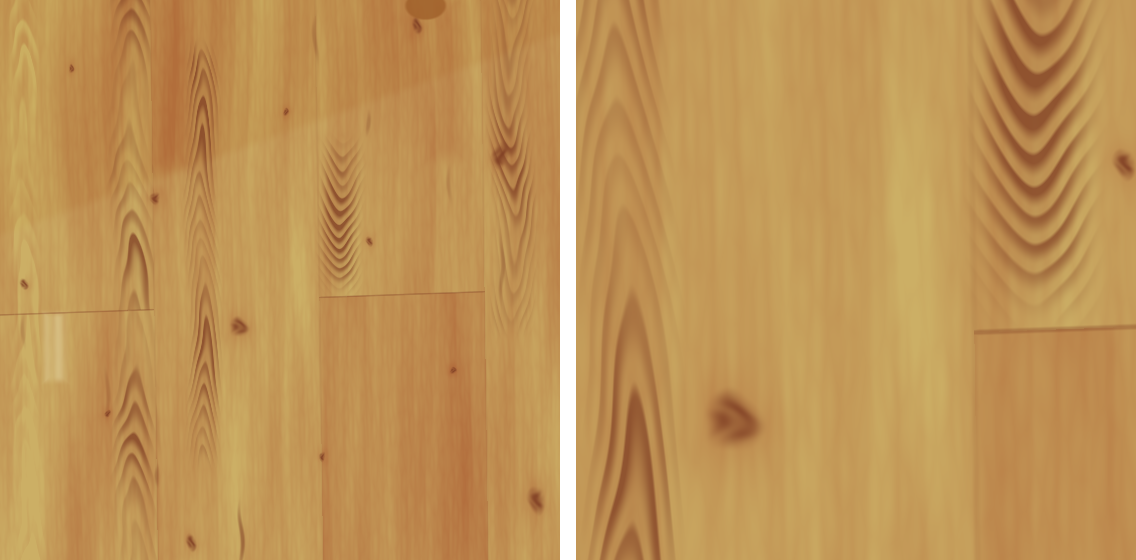
Left: the whole. Right: its middle third, enlarged.
Reproduce this texture procedurally as a Shadertoy shader.

```glsl
// Worn pine floor: wide upright boards with butt joints, arched grain and knots.
// Layered sines make the fibres, bent sawtooth rings make the cathedral grain,
// and soft shapes add the knots, cracks, stains and reflected light.

const vec3 RED_PINE  = vec3(0.720, 0.480, 0.270);
const vec3 GOLD_PINE = vec3(0.790, 0.660, 0.380);
const vec3 RESIN     = vec3(0.500, 0.245, 0.140);
const vec3 STAIN     = vec3(0.630, 0.380, 0.170);
const vec3 GLARE     = vec3(0.860, 0.780, 0.550);
const float BOARD_WIDTH = 0.295;
const int KNOT_COUNT = 13;
const int CRACK_COUNT = 8;

float hash(float n) {
    return fract(sin(n * 91.17 + 3.1) * 4375.85);
}

// Upright fibres: each sine is bent by the ones before it.
float fibres(vec2 p, float seed) {
    float sum = 0.0, amplitude = 0.54, frequency = 21.0;
    for (int i = 0; i < 6; i++) {
        float sway = 1.4 * sin(p.y * (3.0 + 2.3 * float(i)) + seed * 1.7);
        sum += amplitude * sin(p.x * frequency + seed + sway + 1.8 * sum);
        frequency *= 2.05;
        amplitude *= 0.69;
        seed += 2.4;
    }
    return sum;
}

// Cellular pores: signed difference of the two nearest cell points.
float pores(vec2 p) {
    vec2 cell = floor(p);
    float nearest = 4.0, second = 4.0;
    for (int i = 0; i < 9; i++) {
        vec2 c = cell + vec2(i % 3 - 1, i / 3 - 1);
        float id = mod(c.x * 17.3 + c.y * 59.7, 613.0);
        float d = length(c + vec2(hash(id), hash(id + 7.7)) - p);
        second = min(second, max(nearest, d));
        nearest = min(nearest, d);
    }
    return second - nearest - 0.32;
}

float softBox(vec2 p, vec2 centre, vec2 halfSize, float blur) {
    vec2 d = abs(p - centre) - halfSize;
    return 1.0 - smoothstep(-blur, blur, max(d.x, d.y));
}

float softEllipse(vec2 p, vec2 centre, vec2 radius, float blur) {
    return 1.0 - smoothstep(1.0 - blur, 1.0 + blur, length((p - centre) / radius));
}

// Nested arches in a column; positive rise points up, negative points down.
float cathedral(vec2 p, float centre, float halfWidth, float rise, float pitch, vec2 span, float seed) {
    float x = (p.x - centre - 0.005 * sin(p.y * 15.0 + seed)) / halfWidth;
    float ax = abs(x);
    float arch = rise * 1.5 * x * x / (0.5 + ax);
    float wobble = 0.45 * sin(p.y * 19.0 + seed) + 0.10 * sin(p.y * 53.0 + x * 4.0 + seed);
    float phase = (p.y + arch) / pitch + wobble;
    float ring = fract(phase);
    float line = smoothstep(0.15, 0.8, ring) * (1.0 - smoothstep(0.8, 1.0, ring));

    // Dark hearts come and go along the column; the flanks stay faint.
    float heart = 0.5 + 0.5 * sin(p.y * 14.0 + x * 0.8 + seed * 2.0);
    float strength = 0.30 + 0.75 * heart * heart * exp(-0.7 * x * x);
    strength *= 0.65 + 0.7 * hash(floor(phase) + seed);
    float ends = smoothstep(span.x - 0.03, span.x + 0.03, p.y)
               * (1.0 - smoothstep(span.y - 0.03, span.y + 0.03, p.y));
    float body = line * strength + 0.13 * heart * exp(-3.0 * x * x);
    return body * ends * (1.0 - smoothstep(0.5, 1.35, ax));
}

// Scattered knots: x is the dark core, y the wide reddish halo.
vec2 knots(vec2 p) {
    vec2 result = vec2(0.0);
    for (int i = 0; i < KNOT_COUNT; i++) {
        float n = float(i);
        vec2 centre = vec2(fract(n * 0.618 + 0.335), (n + 0.4) / float(KNOT_COUNT));
        float size = mix(0.005, 0.010, hash(n)) + 0.010 * step(mod(n + 3.0, 4.0), 0.5);
        vec2 d = (p - centre) / vec2(size, size * mix(1.0, 1.8, hash(n + 20.0)));
        d += 0.13 * sin(d.yx * 2.6 + n);
        float r = length(d);
        float core = 1.0 - smoothstep(0.3, 1.15, r);
        core *= 0.8 + 0.2 * sin(d.x * 5.0 + 2.0 * sin(d.y * 4.0 + n));
        result = max(result, vec2(core, exp(-r * r * 0.35)));
    }
    return result;
}

// Thin upright resin cracks.
float cracks(vec2 p) {
    float result = 0.0;
    for (int i = 0; i < CRACK_COUNT; i++) {
        float n = float(i);
        vec2 centre = vec2(fract(n * 0.618 + 0.57), fract(n * 0.37 + 0.93));
        vec2 radius = vec2(0.0035, mix(0.015, 0.05, hash(n + 5.0)));
        vec2 bent = p + vec2(0.003 * sin(p.y * 55.0 + n), 0.0);
        result = max(result, softEllipse(bent, centre, radius, 0.7) * mix(0.3, 1.0, hash(n + 9.0)));
    }
    return result;
}

void mainImage(out vec4 fragColor, in vec2 fragCoord) {
    vec2 uv = fragCoord / iResolution.xy;
    vec2 p = vec2(uv.x + 0.014 * (uv.y - 0.5), uv.y);

    // Boards; every other column is cut by a slightly tilted joint.
    float boardX = (p.x + 0.02) / BOARD_WIDTH;
    float column = floor(boardX);
    float hasJoint = 1.0 - mod(column, 2.0);
    float jointY = 0.442 + 0.016 * column + 0.035 * (fract(boardX) - 0.5) * BOARD_WIDTH;
    float lower = hasJoint * (1.0 - smoothstep(-0.001, 0.001, uv.y - jointY));
    float seed = column * 4.7 + 2.3 * step(0.5, lower);

    // Tone runs from red to gold.
    float tone = 0.70 - 0.06 * column - 0.14 * lower * column;
    tone += 0.32 * fibres(p, seed) + 0.15 * pores(p * vec2(105.0, 20.0));
    tone += 0.12 * sin(p.y * 9.0 + 4.0 * sin(p.x * 11.0 + seed));
    tone -= 0.42 * softBox(p, vec2(0.31, 0.86), vec2(0.035, 0.16), 0.03);
    tone += 0.38 * softEllipse(p, vec2(0.535, 0.25), vec2(0.035, 0.33), 0.3);
    tone -= 0.34 * softBox(p, vec2(0.80, 0.86), vec2(0.028, 0.14), 0.02);

    // Slanted shadow across the upper part.
    float shadow = smoothstep(-0.012, 0.012, uv.y - 0.58 - 0.36 * uv.x);
    tone -= 0.15 * shadow;

    // Cathedral grain.
    float grain = 0.9 * cathedral(p, 0.237, 0.034, 0.10, 0.062, vec2(-0.1, 1.1), seed);
    grain += cathedral(p, 0.363, 0.026, 0.12, 0.048, vec2(0.18, 0.91), 1.4);
    grain += 1.1 * cathedral(p, 0.611, 0.034, -0.045, 0.021, vec2(0.49, 0.74), 3.0);
    grain += 1.1 * cathedral(p, 0.917, 0.034, -0.12, 0.050, vec2(0.42, 1.1), 5.2);
    float paleGrain = cathedral(p, 0.045, 0.024, 0.10, 0.09, vec2(-0.1, 1.1), 0.7);
    tone += 0.6 * paleGrain;

    vec2 knot = knots(p);
    tone -= 0.35 * knot.y;

    vec3 color = mix(RED_PINE, GOLD_PINE, clamp(tone, -0.25, 1.15));
    color *= mix(vec3(1.0), vec3(0.995, 0.995, 0.955), shadow);
    color = mix(color, RESIN, min(0.66 * grain, 0.75));
    color = mix(color, RESIN, max(0.88 * knot.x, 0.6 * cracks(p)));

    // Round stain, pale reflection and thin seams.
    color = mix(color, STAIN, 0.85 * softEllipse(uv, vec2(0.76, 0.99), vec2(0.036, 0.025), 0.1));
    float glare = softBox(p, vec2(0.097, 0.38), vec2(0.019, 0.06), 0.009);
    color = mix(color, GLARE, glare * (0.55 + 0.2 * sin(p.x * 260.0)));
    float joint = hasJoint * (1.0 - smoothstep(0.0004, 0.0024, abs(uv.y - jointY)));
    float sideGap = abs(fract(boardX + 0.5) - 0.5) * BOARD_WIDTH;
    float side = 1.0 - smoothstep(0.0004, 0.003, sideGap);
    color = mix(color, RESIN, max(0.34 * joint, 0.08 * side));

    fragColor = vec4(color, 1.0);
}
```
